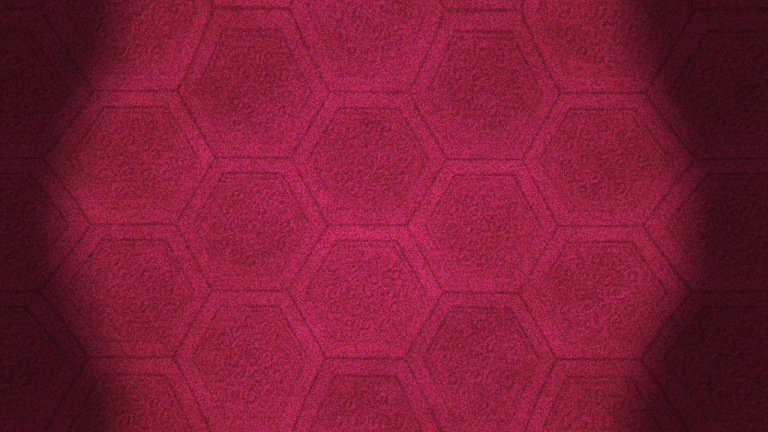
This pattern is drawn by a Shadertoy shader. Its source:

```glsl
// Crimson velvet faintly embossed with framed hexagons and scrolled medallions, under a broad oval glow.

const float TAU = 6.2831853;
const vec2 REPEATS = vec2(3.0, 3.0);       // each repeat holds two staggered hexagons
const vec2 FOCUS = vec2(0.478, 0.479);     // point where the lattice is tightest
const vec2 THREADS = vec2(512.0, 288.0);   // grain cells across and down
const vec2 TUFTS = vec2(128.0, 72.0);      // worn patches across and down

float hash(vec2 p) {
    vec3 q = fract(p.xyx * vec3(0.1031, 0.1030, 0.0973));
    q += dot(q, q.yzx + 33.33);
    return fract((q.x + q.y) * q.z);
}

// Wrapping cellular noise: distance to the nearest point, and that point's two random values
vec3 cellular(vec2 p, vec2 period) {
    vec2 base = floor(p);
    vec3 nearest = vec3(9.0, 0.0, 0.0);
    for (int j = -1; j <= 1; j++)
    for (int i = -1; i <= 1; i++) {
        vec2 cell = base + vec2(i, j);
        vec2 id = mod(cell, period);
        vec2 random = vec2(hash(id), hash(id + 517.0));
        float d = length(cell + random - p);
        if (d < nearest.x) nearest = vec3(d, hash(id + 91.0), hash(id + 233.0));
    }
    return nearest;
}

// Layered sines with whole frequencies, so they wrap on the canvas
float mottle(vec2 uv) {
    vec2 t = uv * TAU;
    return 0.5 * sin(3.0 * t.x + 2.0 * sin(2.0 * t.y))
         + 0.3 * sin(5.0 * t.y - 4.0 * t.x + sin(7.0 * t.x))
         + 0.2 * sin(13.0 * t.x + 9.0 * t.y);
}

// Wrapping stretch of the cloth: tight and slightly skewed in the middle, slack at the borders
vec2 drape(vec2 uv) {
    vec2 d = uv - FOCUS;
    vec2 wave = sin(TAU * d) / TAU;
    vec2 ripple = sin(2.0 * TAU * d) / (2.0 * TAU);
    return d + vec2(0.178, 0.142) * wave - vec2(0.097, 0.078) * ripple
             + vec2(-0.017, 0.016) * wave.yx;
}

// Offset from the nearest hexagon centre (xy) and the wrapped id of that hexagon (zw)
vec4 hexCell(vec2 cell, vec2 stretch) {
    vec2 a = cell - round(cell);
    vec2 b = fract(cell) - 0.5;
    vec2 local = length(a * stretch) < length(b * stretch) ? a : b;
    return vec4(local * stretch, mod(round((cell - local) * 2.0), REPEATS * 2.0));
}

// Distance inward from the edge of a flat-topped hexagon of height 1
float hexInset(vec2 p) {
    p = abs(p);
    return 0.5 - max(p.y, dot(p, vec2(0.866, 0.5)));
}

float line(float d, float halfWidth, float blur) {
    return 1.0 - smoothstep(halfWidth, halfWidth + blur, abs(d));
}

// Raised spiral of the given radius; hand sets its turning direction
float curl(vec2 p, float radius, float hand) {
    float r = length(p);
    float wave = sin(hand * atan(p.y, p.x + 1e-5) + 1.5 * TAU * r / radius);
    return wave * smoothstep(radius, 0.6 * radius, r);
}

// A ring of curls, turning alternately left and right
float curlRing(vec2 p, float ringRadius, float count, float curlRadius) {
    float sector = round(atan(p.y, p.x + 1e-5) * count / TAU);
    float angle = sector * TAU / count;
    vec2 centre = ringRadius * vec2(cos(angle), sin(angle));
    return curl(p - centre, curlRadius, mod(sector, 2.0) * 2.0 - 1.0);
}

float medallion(vec2 p, float turn) {
    p += 0.014 * sin(p.yx * 31.0 + turn);
    float relief = curl(p, 0.085, 1.0);
    for (int ring = 1; ring <= 2; ring++) {
        float n = float(ring);
        relief += curlRing(p, 0.128 * n, 6.0 * n, 0.08);
    }
    return relief;
}

// Closeness to the middle of the canvas, about 0 to 1, wrapping at the edges
float centrality(vec2 uv) {
    vec2 c = cos(TAU * (uv - vec2(0.487, 0.5)));
    return 0.5 + 0.36 * c.x + 0.14 * c.y;
}

// Oval glow that fades to the left and right, narrower at the top and bottom
float glow(vec2 uv, float centre) {
    float side = abs(fract(uv.x + 0.013) - 0.5);
    float halfWidth = 0.37 - 0.038 * cos(TAU * uv.y);
    float fade = smoothstep(halfWidth + 0.05, halfWidth - 0.055, side);
    return mix(0.37 + 0.06 * centre, 0.80 + 0.27 * centre, fade);
}

void mainImage(out vec4 fragColor, in vec2 fragCoord) {
    vec2 uv = fragCoord / iResolution.xy;
    float blur = max(0.012, 1.5 * REPEATS.y / iResolution.y);
    float wear = mottle(uv);
    float centre = centrality(uv);
    vec3 tuft = cellular(uv * TUFTS, TUFTS);

    // Worn hexagon frame, pressed deeper along its upper sides
    vec4 hex = hexCell(drape(uv) * REPEATS - vec2(0.0, 0.5), vec2(1.7321, 1.0));
    vec2 p = hex.xy;
    float inset = hexInset(p) + 0.003 * wear + 0.007 * (tuft.x - 0.4);
    float depth = mix(0.25, 1.0, smoothstep(-0.35, 0.25, p.y));
    float groove = 0.17 * line(inset, 0.004, blur);
    groove += depth * (0.18 * line(inset - 0.118, 0.004, blur) + 0.1 * line(inset - 0.155, 0.003, blur));
    groove *= 0.6 + 0.6 * tuft.y + 0.2 * wear;
    float band = smoothstep(0.0, 0.03, inset) * smoothstep(0.125, 0.09, inset);

    // Medallion lit from the upper left
    float variation = hash(hex.zw + 7.0);
    float turn = TAU * variation;
    float emboss = medallion(p, turn) - medallion(p + vec2(-0.012, 0.014), turn);
    float hollow = smoothstep(0.37, 0.27, length(p));

    // Fibre grain shifts both brightness and hue
    vec3 grain = cellular(uv * THREADS, THREADS);
    float shade = 1.02 + 0.03 * band - 0.06 * hollow - groove + 0.065 * emboss;
    shade *= 0.84 + 0.32 * grain.y - 0.13 * (grain.x - 0.4);
    shade *= 1.0 + 0.05 * wear + 0.06 * (variation - 0.5);

    float pinkness = clamp(grain.z + 0.14 * wear + 0.1 * band + 0.5 * (centre - 0.7), 0.0, 1.0);
    vec3 velvet = mix(vec3(0.61, 0.14, 0.205), vec3(0.63, 0.14, 0.32), pinkness);
    fragColor = vec4(velvet * shade * glow(uv, centre), 1.0);
}
```
